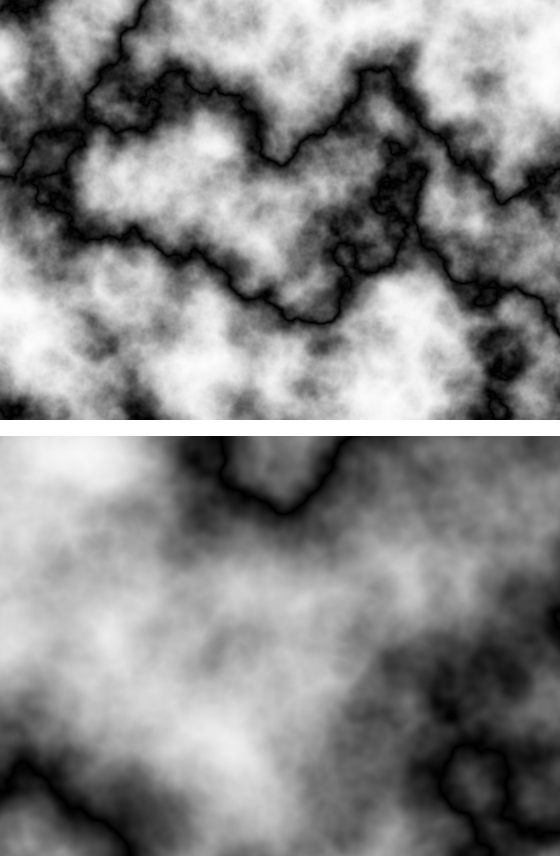
Top: the whole. Bottom: its middle third, enlarged.
Give the GLSL for this texture map, as a Shadertoy shader.

```glsl
// Stormy grey marble: soft white clouds cut by dark, jagged veins.
// A broad diagonal swell plus fractal gradient noise is folded at zero, so
// each zero crossing becomes a vein; thin ridges add faint bright creases.

#define OCTAVES 6
#define BASE_SCALE 3.0      // noise cells per canvas height
#define GAIN 0.49           // amplitude ratio between octaves
#define CLOUD_AMOUNT 2.4    // strength of the fractal noise
#define SWELL_LENGTH 1.05   // wavelength of the broad swell
#define SWELL_CENTER 0.71   // position of the veined band
#define SWELL_BIAS 0.35     // narrows the veined band
#define CREASE_AMOUNT 2.4   // strength of the bright creases
#define CONTRAST 0.9

const float TAU = 6.2831853;
const vec2 SWELL_DIRECTION = vec2(0.28, 0.96);
const mat2 OCTAVE_TURN = mat2(0.8, 0.6, -0.6, 0.8);

// Integer hash of a lattice point, giving a unit gradient.
vec2 latticeGradient(ivec2 cell) {
    uvec2 q = uvec2(cell + 4096);
    uint h = q.x * 73856093u ^ q.y * 19349663u;
    h = (h ^ (h >> 16)) * 73244475u;
    h = (h ^ (h >> 15)) * 73244475u;
    h ^= h >> 16;
    float angle = TAU * float(h & 65535u) / 65536.0;
    return vec2(cos(angle), sin(angle));
}

// Signed gradient noise with quintic blending.
float gradientNoise(vec2 p) {
    ivec2 cell = ivec2(floor(p));
    vec2 f = fract(p);
    vec2 w = f * f * f * (f * (f * 6.0 - 15.0) + 10.0);
    float a = dot(latticeGradient(cell), f);
    float b = dot(latticeGradient(cell + ivec2(1, 0)), f - vec2(1, 0));
    float c = dot(latticeGradient(cell + ivec2(0, 1)), f - vec2(0, 1));
    float d = dot(latticeGradient(cell + ivec2(1, 1)), f - vec2(1, 1));
    return mix(mix(a, b, w.x), mix(c, d, w.x), w.y);
}

// Broad wave that is negative in a diagonal band, positive on both sides.
float swell(vec2 p) {
    float s = dot(p, SWELL_DIRECTION) + 0.15 * gradientNoise(p * 1.6 + 7.3);
    return SWELL_BIAS - cos(TAU * (s - SWELL_CENTER) / SWELL_LENGTH);
}

void mainImage(out vec4 fragColor, in vec2 fragCoord) {
    vec2 p = fragCoord / iResolution.y;

    // Clouds are signed octaves; creases are ridges of the finer octaves.
    float clouds = 0.0;
    float creases = 0.0;
    float amplitude = 1.0;
    vec2 q = p * BASE_SCALE + 11.7;
    for (int i = 0; i < OCTAVES; i++) {
        clouds += amplitude * gradientNoise(q);
        if (i > 0) creases += amplitude * (0.17 - abs(gradientNoise(q + 53.4)));
        q = OCTAVE_TURN * q * 2.0 + 3.1;
        amplitude *= GAIN;
    }

    // Fold at zero into veins, then compress softly towards white.
    float height = abs(swell(p) + CLOUD_AMOUNT * clouds);
    height *= max(0.0, 1.0 + CREASE_AMOUNT * creases);
    float grey = tanh(CONTRAST * height);
    fragColor = vec4(vec3(grey), 1.0);
}
```
